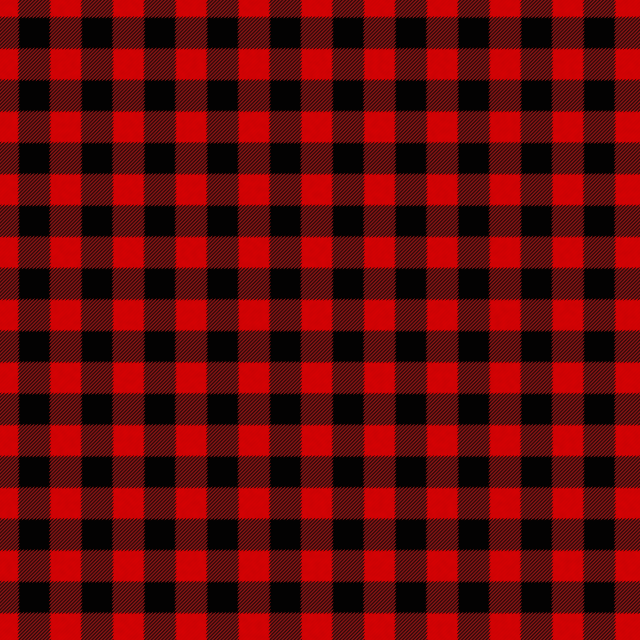
This pattern is drawn by a three.js fragment shader. Its source:

```glsl
// Buffalo check cloth: equal red and black bands cross both ways.
// Each band is a periodic distance; where red crosses black, a diagonal
// twill decides which thread shows. Gradient noise gives faint wear.

varying vec2 vUv;

const float TAU = 6.2831853;
const vec2 REPEATS = vec2(10.195, 10.205);    // checks across and up
const vec2 BAND_CENTRE = vec2(0.0536, 0.0666); // middle of first black bands
const float TWILL_LINES = 18.0;               // diagonal lines per repeat

const vec3 RED = vec3(0.815, 0.008, 0.015);
const vec3 BLACK = vec3(0.012, 0.006, 0.006);
const vec3 TWILL_DARK = vec3(0.15, 0.035, 0.035);
const vec3 TWILL_LIGHT = vec3(0.57, 0.085, 0.085);

vec2 hashGradient(vec2 cell) {
  float h = fract(sin(dot(cell, vec2(127.1, 311.7))) * 43758.5);
  return vec2(cos(TAU * h), sin(TAU * h));
}

float gradientNoise(vec2 p) {
  vec2 i = floor(p);
  vec2 f = p - i;
  vec2 u = f * f * f * (f * (f * 6.0 - 15.0) + 10.0);
  float a = dot(hashGradient(i), f);
  float b = dot(hashGradient(i + vec2(1.0, 0.0)), f - vec2(1.0, 0.0));
  float c = dot(hashGradient(i + vec2(0.0, 1.0)), f - vec2(0.0, 1.0));
  float d = dot(hashGradient(i + vec2(1.0, 1.0)), f - vec2(1.0, 1.0));
  return mix(mix(a, b, u.x), mix(c, d, u.x), u.y);
}

// 1 inside a black band, 0 inside a red one; t counts repeats.
float blackBand(float t, float fray, float softness) {
  float fromCentre = abs(fract(t + 0.5) - 0.5);
  return 1.0 - smoothstep(-softness, softness, fromCentre - 0.25 + fray);
}

// Soft diagonal lines rising to the right, from -1 to 1.
float twillWave(vec2 p, float lines) {
  return sin(TAU * lines * (p.x - p.y));
}

// Colour where a black thread crosses a red one.
vec3 mixedWeave(float wave, float contrast) {
  return mix(TWILL_DARK, TWILL_LIGHT, 0.5 + 0.5 * wave * contrast);
}

void main() {
  vec2 p = (vUv - BAND_CENTRE) * REPEATS;
  float wear = gradientNoise(vUv * 110.0);
  float wave = twillWave(p, TWILL_LINES);

  // Bands with edges frayed by the twill
  float fray = 0.014 * wave;
  float warp = blackBand(p.x, fray, 0.016);
  float weft = blackBand(p.y, fray, 0.016);

  // Blend the four crossings of warp and weft
  vec3 mixedCloth = mixedWeave(wave, 0.85 + 0.3 * wear);
  vec3 redCloth = RED * (1.0 + 0.035 * wear + 0.015 * wave);
  vec3 onRedWarp = mix(redCloth, mixedCloth, weft);
  vec3 onBlackWarp = mix(mixedCloth, BLACK, weft);

  gl_FragColor = vec4(mix(onRedWarp, onBlackWarp, warp), 1.0);
}
```
